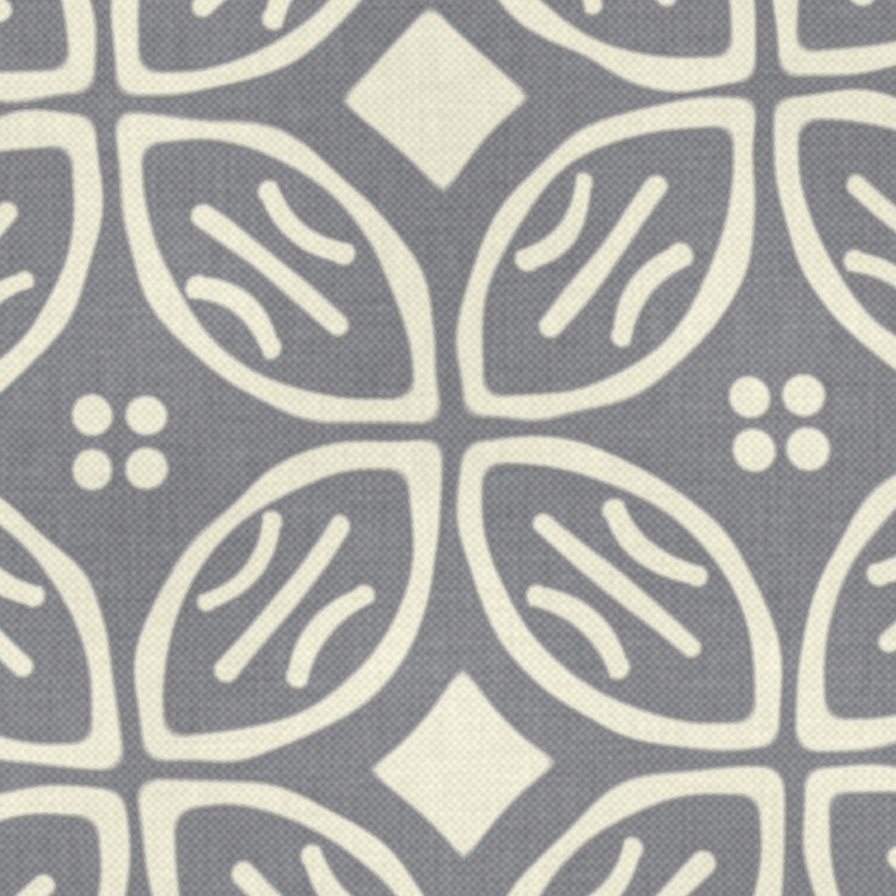
Write a Shadertoy shader that draws this pattern.

```glsl
const vec3 INK = vec3(0.525, 0.527, 0.545);
const vec3 CLOTH = vec3(0.915, 0.905, 0.825);
const vec2 ORIGIN = vec2(0.501, 0.518);        // a meeting point of four leaf tips
const vec2 STEP_RIGHT = vec2(0.368, 0.011);    // one leaf across
const vec2 STEP_UP = vec2(-0.015, 0.372);      // one leaf up
const float LEAF_HALF = 0.473;
const float LEAF_ROUND = 0.75;
const float OUTLINE = 0.078;
const float VEIN_RADIUS = 0.034;
const float VEIN_HALF = 0.275;
const float SIDE_VEIN_HALF = 0.15;
const float SIDE_VEIN_GAP = 0.135;
const float SIDE_VEIN_BOW = 0.045;
const float DIAMOND_HALF = 0.31;
const float DOT_OFFSET = 0.082;
const float DOT_RADIUS = 0.064;
const float WARP = 0.035;
const float WOBBLE = 0.032;
const float THREADS = 190.0;
const float GRAIN = 0.06;
const float PI = 3.14159;

vec2 hash2(vec2 p) {
    p = vec2(dot(p, vec2(127.1, 311.7)), dot(p, vec2(269.5, 183.3)));
    return 2.0 * fract(sin(p) * 43758.5) - 1.0;
}

float gradientNoise(vec2 p) {
    vec2 i = floor(p), f = p - i;
    vec2 u = f * f * f * (f * (f * 6.0 - 15.0) + 10.0);
    vec2 e = vec2(0.0, 1.0);
    float low = mix(dot(hash2(i), f), dot(hash2(i + e.yx), f - e.yx), u.x);
    float high = mix(dot(hash2(i + e.xy), f - e.xy), dot(hash2(i + e.yy), f - e.yy), u.x);
    return mix(low, high, u.y);
}

float smoothMax(float a, float b, float k) {
    float h = max(k - abs(a - b), 0.0) / k;
    return max(a, b) + 0.25 * h * h * k;
}

float roundedCorner(vec2 q) {
    vec2 c = q - (LEAF_HALF - LEAF_ROUND);
    return length(max(c, 0.0)) + min(max(c.x, c.y), 0.0) - LEAF_ROUND;
}

// Square with two opposite rounded corners; the tips lie on x = y
float leafDistance(vec2 q) {
    vec2 c = vec2(q.x, -q.y);
    return smoothMax(roundedCorner(c), roundedCorner(-c), 0.07);
}

// A straight middle vein between two that bow towards it
float veinDistance(vec2 q, float turn) {
    float a = 0.25 * PI + turn;
    vec2 along = vec2(cos(a), sin(a));
    float t = dot(q, along);
    float n = abs(dot(q, vec2(-along.y, along.x)));
    float middle = length(vec2(max(abs(t) - VEIN_HALF, 0.0), n));
    float s = clamp(t / SIDE_VEIN_HALF, -1.0, 1.0);
    float side = length(vec2(t - s * SIDE_VEIN_HALF, n - SIDE_VEIN_GAP - SIDE_VEIN_BOW * s * s));
    return min(middle, side) - VEIN_RADIUS;
}

float diamondDistance(vec2 q) {
    vec2 a = sqrt(q * q + 0.0006);
    float s = (a.x - a.y) / DIAMOND_HALF;
    return 0.707 * (a.x + a.y - DIAMOND_HALF) + 0.025 * (1.0 - s * s);
}

float dotsDistance(vec2 q) {
    return length(abs(q) - DOT_OFFSET) - DOT_RADIUS;
}

float patternDistance(vec2 p) {
    p += WARP * vec2(gradientNoise(p * 1.9), gradientNoise(p * 1.9 + 17.3));

    // Leaves, mirrored in alternate cells
    vec2 cell = floor(p);
    vec2 q = p - cell - 0.5;
    if (mod(cell.x + cell.y, 2.0) > 0.5) q.x = -q.x;
    vec2 vary = hash2(cell + 5.0);
    float wobble = WOBBLE * gradientNoise(p * 3.2 + cell * 7.3);
    float leaf = leafDistance(q);
    float outline = max(leaf - 1.4 * wobble, -leaf - OUTLINE - 0.6 * wobble);
    float veins = veinDistance(q + 0.02 * vary, 0.1 * vary.x) - wobble * 0.4;

    // Diamonds and dots fill the gaps between rounded corners
    vec2 node = floor(p + 0.5);
    vec2 r = p - node;
    float filler = 1.0;
    if (mod(node.x + node.y, 2.0) > 0.5)
        filler = mod(node.y, 2.0) > 0.5 ? diamondDistance(r) : dotsDistance(r);
    return min(min(outline, veins), filler - wobble * 0.3);
}

// Plain weave with uneven threads, about -1 to 1
float weave(vec2 uv) {
    vec2 t = uv * THREADS + 0.5 * vec2(gradientNoise(uv * 23.0), gradientNoise(uv * 23.0 + 9.0));
    float crossing = sin(PI * t.x) * sin(PI * t.y);
    float warpThread = gradientNoise(t * vec2(0.9, 0.07));
    float weftThread = gradientNoise(t * vec2(0.07, 0.9) + 31.0);
    float slub = gradientNoise(t * 0.55 + 57.0);
    return 0.65 * crossing + 0.8 * (warpThread + weftThread) + 0.6 * slub;
}

void mainImage(out vec4 fragColor, in vec2 fragCoord) {
    vec2 uv = fragCoord / iResolution.y;
    vec2 p = inverse(mat2(STEP_RIGHT, STEP_UP)) * (uv - ORIGIN);
    float grain = weave(uv);

    // Printed edge, slightly broken by the threads
    float edge = 0.008 + 1.0 / (iResolution.y * STEP_UP.y);
    float d = patternDistance(p) + 0.004 * grain;
    float bare = 1.0 - smoothstep(-edge, edge, d);

    vec3 color = mix(INK, CLOTH, bare);
    float shade = 0.04 * gradientNoise(uv * 3.0 + 3.0);
    color += GRAIN * grain * mix(1.0, 0.75, bare) + shade;
    fragColor = vec4(clamp(color, 0.0, 1.0), 1.0);
}
```
